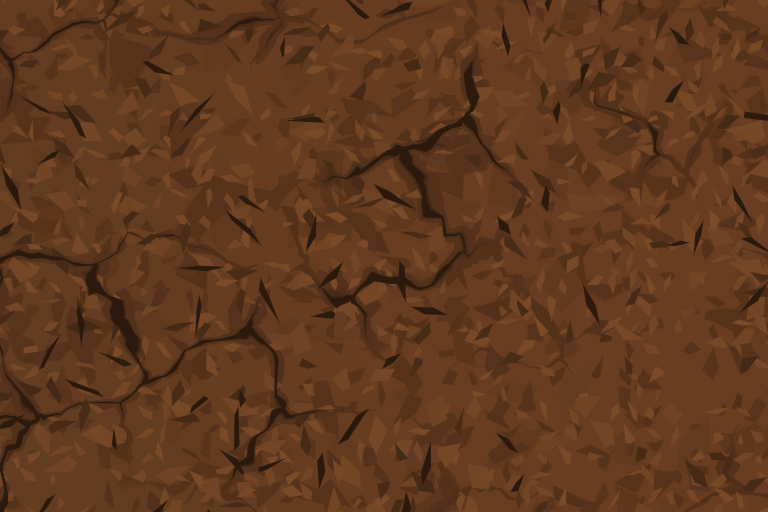
A Shadertoy shader for this texture:

```glsl
// Dry cracked brown earth, built from flat angular shards and jagged fissures.

#define SOIL vec3(0.40, 0.24, 0.13)
#define SHADE vec3(0.34, 0.20, 0.11)
#define LIGHT vec3(0.46, 0.28, 0.15)
#define DARK vec3(0.28, 0.17, 0.09)
#define FISSURE vec3(0.17, 0.10, 0.05)
#define PLATES vec2(3.6, 4.4)
#define SEAM_WIDTH 0.017
#define GAP_WIDTH 0.009
#define CORE_WIDTH 0.008
#define TONE_SPREAD 0.10

float hash(vec2 p) {
    return fract(sin(dot(p, vec2(127.1, 311.7))) * 43758.5453);
}

vec2 hash2(vec2 p) {
    return vec2(hash(p), hash(p + 37.3));
}

// Linear noise on a triangle lattice: its contours are straight-edged.
float facetNoise(vec2 p) {
    p += (p.x + p.y) * 0.366;
    vec2 cell = floor(p), f = fract(p);
    vec2 side = f.x > f.y ? vec2(1.0, 0.0) : vec2(0.0, 1.0);
    float high = max(f.x, f.y), low = min(f.x, f.y);
    return hash(cell) * (1.0 - high) + hash(cell + side) * (high - low)
         + hash(cell + 1.0) * low;
}

float fill(float dist) {
    float pixel = 0.7 / iResolution.y;
    return 1.0 - smoothstep(-pixel, pixel, dist);
}

// Corner of a stretched, rotated, irregular four-sided shard.
vec2 shardCorner(float k, vec2 seed, float slimness, float turn) {
    k = mod(k, 4.0);
    vec2 r = hash2(seed + k * 7.7);
    float angle = (k + 0.75 * (r.x - 0.5)) * 1.5708;
    vec2 corner = vec2(cos(angle), slimness * sin(angle)) * mix(0.2, 0.75, r.y);
    float c = cos(turn), s = sin(turn);
    return vec2(c * corner.x - s * corner.y, s * corner.x + c * corner.y);
}

// Scatters one layer of shards, in clumps, over the colour below.
void paintShards(inout vec3 color, vec2 p, float density, float amount,
                 float slimness, vec3 tint) {
    vec2 q = p * density + tint.r * 91.0;
    vec2 home = floor(q);
    for (int y = -1; y <= 1; y++)
    for (int x = -1; x <= 1; x++) {
        vec2 cell = home + vec2(x, y);
        vec2 seed = cell + density * 3.1;
        float clump = 0.4 + 1.2 * facetNoise(cell / density * 4.0 + density);
        if (hash(seed + 5.3) > amount * clump) continue;
        vec2 local = q - cell - 0.2 - 0.6 * hash2(seed);
        float turn = 6.2832 * hash(seed + 11.9);
        float dist = -1.0;
        for (int k = 0; k < 4; k++) {
            vec2 a = shardCorner(float(k), seed, slimness, turn);
            vec2 edge = shardCorner(float(k) + 1.0, seed, slimness, turn) - a;
            dist = max(dist, dot(local - a, normalize(vec2(edge.y, -edge.x))));
        }
        float tone = 1.0 + TONE_SPREAD * (hash(seed + 23.1) - 0.5);
        color = mix(color, tint * tone, fill(dist / density));
    }
}

// Distance to the borders of jagged earth plates.
float plateBorder(vec2 p) {
    p += 0.09 * (vec2(facetNoise(p * 8.0), facetNoise(p * 8.0 + 31.0)) - 0.5);
    p += 0.025 * (vec2(facetNoise(p * 25.0), facetNoise(p * 25.0 + 17.0)) - 0.5);
    vec2 q = p * PLATES, home = floor(q);
    vec2 nearest = vec2(9.0), second = vec2(9.0);
    for (int y = -1; y <= 1; y++)
    for (int x = -1; x <= 1; x++) {
        vec2 cell = home + vec2(x, y);
        vec2 offset = cell + 0.1 + 0.8 * hash2(cell + 3.0) - q;
        if (dot(offset, offset) < dot(nearest, nearest)) {
            second = nearest;
            nearest = offset;
        } else if (dot(offset, offset) < dot(second, second)) {
            second = offset;
        }
    }
    return dot(0.5 * (nearest + second), normalize(second - nearest)) / PLATES.y;
}

void mainImage(out vec4 fragColor, in vec2 fragCoord) {
    vec2 p = fragCoord / iResolution.y;
    float pixel = 1.0 / iResolution.y;

    // Ground, slightly redder toward the right
    float redness = smoothstep(0.1, 1.0, p.x + 0.5 * facetNoise(p * 2.0) - 0.25);
    vec3 color = SOIL + vec3(0.022 * (redness - 0.6), 0.0, 0.0);

    // Shaded shards and hollows
    paintShards(color, p, 9.0, 0.55, 0.7, mix(SOIL, SHADE, 0.35));
    paintShards(color, p, 12.0, 0.5, 0.55, SHADE);
    paintShards(color, p, 21.0, 0.4, 0.5, SHADE);
    color = mix(color, SHADE, fill((0.8 - facetNoise(p * 13.0 + 50.0)) * 0.06));

    // Wide seams between plates
    float border = plateBorder(p);
    float openness = facetNoise(p * 3.7 + 9.0);
    float ragged = 0.4 + 1.2 * facetNoise(p * 24.0 + 70.0);
    float seam = SEAM_WIDTH * ragged * smoothstep(0.3, 0.75, openness);
    color = mix(color, SHADE * 0.97, fill(border - seam + pixel));

    // Sunlit chips and dark chips
    paintShards(color, p, 15.0, 0.32, 0.6, mix(SOIL, LIGHT, 0.75));
    paintShards(color, p, 24.0, 0.45, 0.45, LIGHT);
    paintShards(color, p, 17.0, 0.22, 0.4, DARK);

    // Open fissures and black slivers
    float gap = GAP_WIDTH * ragged * smoothstep(0.42, 0.8, openness);
    float core = CORE_WIDTH * ragged * smoothstep(0.52, 0.85, openness);
    color = mix(color, DARK, fill(border - gap + pixel));
    color = mix(color, FISSURE, fill(border - core + pixel));
    paintShards(color, p, 13.0, 0.17, 0.2, FISSURE);

    fragColor = vec4(color, 1.0);
}
```
